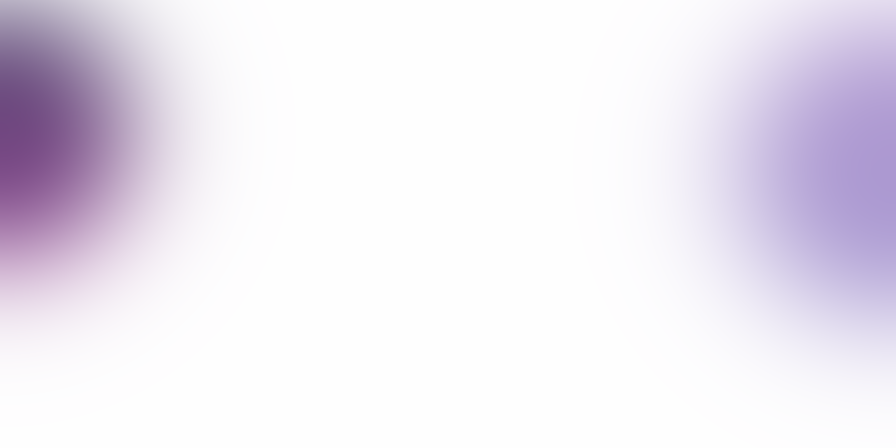
Give the GLSL for this background, as a Shadertoy shader.

```glsl
// Two soft purple glows on a near-white ground, one on each side edge.
// Each glow is an elliptical exponential falloff whose tint shifts from
// its lower to its upper side. Lengths are in units of the canvas height.

const vec3 GROUND = vec3(0.996, 0.995, 0.997);

// Left glow: plum, greyer above and pinker below
const float LEFT_HEIGHT = 0.70;
const vec2  LEFT_RADIUS = vec2(0.318, 0.315);
const float LEFT_FALLOFF = 2.6;
const vec3  LEFT_LOW  = vec3(0.56, 0.29, 0.57);
const vec3  LEFT_HIGH = vec3(0.33, 0.27, 0.44);

// Right glow: lavender, slightly warmer above
const float RIGHT_HEIGHT = 0.625;
const vec2  RIGHT_RADIUS = vec2(0.378, 0.362);
const float RIGHT_FALLOFF = 2.8;
const vec3  RIGHT_LOW  = vec3(0.66, 0.60, 0.82);
const vec3  RIGHT_HIGH = vec3(0.69, 0.60, 0.82);

// Blends one glow over the base; offset is measured from its centre
vec3 addGlow(vec3 base, vec2 offset, vec2 radius, float falloff, vec3 low, vec3 high) {
    vec2 q = offset / radius;
    float strength = exp(-pow(length(q), falloff));
    vec3 tint = mix(low, high, clamp(0.5 + 0.5 * q.y, 0.0, 1.0));
    return mix(base, tint, strength);
}

void mainImage(out vec4 fragColor, in vec2 fragCoord) {
    vec2 p = fragCoord / iResolution.y;
    float aspect = iResolution.x / iResolution.y;

    vec3 color = GROUND;
    color = addGlow(color, p - vec2(0.0, LEFT_HEIGHT),
                    LEFT_RADIUS, LEFT_FALLOFF, LEFT_LOW, LEFT_HIGH);
    color = addGlow(color, p - vec2(aspect, RIGHT_HEIGHT),
                    RIGHT_RADIUS, RIGHT_FALLOFF, RIGHT_LOW, RIGHT_HIGH);

    fragColor = vec4(color, 1.0);
}
```
